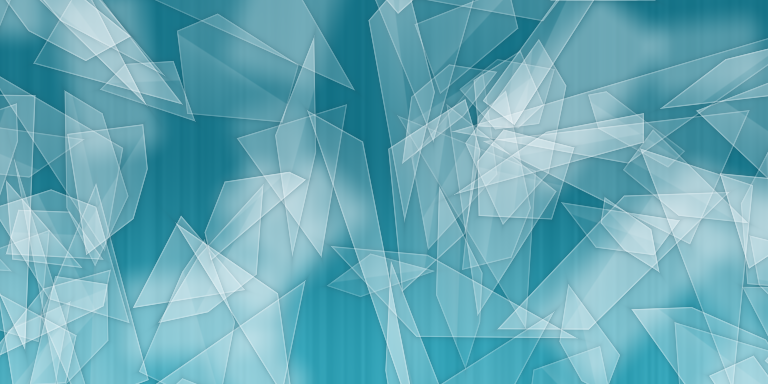
A WebGL 1 fragment shader for this background:

```glsl
precision highp float;
// Translucent glass shards with fine bright rims over a streaked teal gradient.

uniform vec2 u_resolution;

const float TAU = 6.2831853;
const vec3 TEAL_TOP = vec3(0.09, 0.46, 0.54);
const vec3 TEAL_BOTTOM = vec3(0.20, 0.64, 0.72);
const vec3 GLASS = vec3(0.95, 0.97, 0.98);
const vec3 SHADOW = vec3(0.10, 0.31, 0.37);

const int SHARD_COUNT = 84;
const int MAX_SIDES = 5;
const vec2 SHARD_MIN = vec2(0.08, 0.035);  // half length, half width
const vec2 SHARD_MAX = vec2(0.24, 0.110);
const float FILL_LOW = 0.10;
const float FILL_HIGH = 0.27;
const float GLOSS = 0.11;
const float RIM_WIDTH = 0.0034;
const float RIM_ALPHA = 0.30;
const float SHADOW_WIDTH = 0.006;
const float SHADOW_ALPHA = 0.20;

const int GLOW_COUNT = 15;
const float GLOW_ALPHA = 0.42;
const float GLOW_BLUR = 0.06;
const float STREAK_FREQUENCY = 110.0;
const float STREAK_ALPHA = 0.05;

vec4 hash4(float n) {
  vec4 p = fract(n * vec4(0.1031, 0.1030, 0.0973, 0.1099));
  p += dot(p, p.wzxy + 33.33);
  return fract((p.xxyz + p.yzzw) * p.zywx);
}

float valueNoise(float x) {
  float cell = floor(x);
  float f = fract(x);
  return mix(hash4(cell).x, hash4(cell + 1.0).x, f * f * (3.0 - 2.0 * f));
}

vec2 rotate(vec2 p, float angle) {
  float c = cos(angle);
  float s = sin(angle);
  return vec2(c * p.x + s * p.y, c * p.y - s * p.x);
}

// Even but loose scatter that reaches a little past the canvas
vec2 scatter(float id, vec2 jitter, float aspect) {
  vec2 spot = fract(id * vec2(0.7549, 0.5698) + 0.35 * jitter);
  return (spot * 1.2 - 0.1) * vec2(aspect, 1.0);
}

// Signed distance to the edge lines of a polygon drawn around an ellipse
float shardDistance(vec2 p, vec2 radii, float sides, float spin, float seed) {
  float d = -10.0;
  for (int i = 0; i < MAX_SIDES; i++) {
    if (float(i) >= sides) break;
    float jitter = 0.3 * (sides - 2.0) * (hash4(seed + float(i)).y - 0.5);
    float angle = spin + TAU * (float(i) + jitter) / sides;
    vec2 normal = vec2(cos(angle), sin(angle)) / radii;
    d = max(d, (dot(p, normal) - 1.0) / length(normal));
  }
  return d;
}

vec3 backdrop(vec2 uv, float aspect) {
  vec3 color = mix(TEAL_BOTTOM, TEAL_TOP, smoothstep(0.0, 0.65, uv.y));
  float x = uv.x * aspect * STREAK_FREQUENCY;
  float streak = 0.6 * valueNoise(x) + 0.4 * valueNoise(x * 0.31 + 50.0) - 0.5;
  return color + streak * STREAK_ALPHA * mix(1.6, 0.7, uv.y);
}

// Soft blurred slabs of light beneath the shards
vec3 addGlows(vec3 color, vec2 p, float aspect) {
  for (int i = 0; i < GLOW_COUNT; i++) {
    float id = float(i);
    vec4 h = hash4(id + 301.0);
    vec2 q = rotate(p - scatter(id + 5.0, h.xy, aspect), h.z * TAU);
    vec2 slab = mix(vec2(0.05, 0.03), vec2(0.20, 0.07), h.w);
    float d = length(max(abs(q) - slab, 0.0));
    float glow = 1.0 - smoothstep(0.0, GLOW_BLUR * 1.6, d);
    color = mix(color, GLASS, glow * GLOW_ALPHA * mix(0.5, 1.0, h.y));
  }
  return color;
}

vec3 addShard(vec3 color, vec2 p, float id, float aspect, float pixel) {
  vec4 place = hash4(id + 17.0);
  vec4 form = hash4(id + 143.0);
  vec2 q = rotate(p - scatter(id, place.xy, aspect), place.z * TAU);
  vec2 radii = mix(SHARD_MIN, SHARD_MAX, form.xy);
  float sides = 3.0 + floor(form.z * 2.99);
  float d = shardDistance(q, radii, sides, form.w * TAU, id * 7.0 + 500.0);

  float inside = 1.0 - smoothstep(-0.5 * pixel, 0.5 * pixel, d);
  float ramp = smoothstep(-1.5, 1.5, q.x / radii.x);
  float fill = mix(FILL_LOW, FILL_HIGH, ramp) * mix(0.65, 1.2, place.w);

  // A slanted crease with light fading away from one side
  float crease = q.y - q.x * (form.w - 0.5) * 0.5;
  float gloss = smoothstep(-pixel, pixel, crease) * exp(-max(crease, 0.0) / 0.06);
  fill += GLOSS * gloss * step(0.4, form.z);

  float shade = (1.0 - inside) * exp(-max(d, 0.0) / SHADOW_WIDTH);
  float halfRim = 0.5 * max(RIM_WIDTH, pixel);
  float rim = 1.0 - smoothstep(halfRim - 0.5 * pixel, halfRim + 0.5 * pixel, abs(d + halfRim));
  color = mix(color, SHADOW, shade * SHADOW_ALPHA);
  color = mix(color, GLASS, inside * fill);
  return mix(color, GLASS, rim * RIM_ALPHA * mix(0.5, 1.0, place.w));
}

void main() {
  vec2 uv = gl_FragCoord.xy / u_resolution;
  float aspect = u_resolution.x / u_resolution.y;
  vec2 p = uv * vec2(aspect, 1.0);
  vec3 color = addGlows(backdrop(uv, aspect), p, aspect);
  for (int i = 0; i < SHARD_COUNT; i++) {
    color = addShard(color, p, float(i), aspect, 1.0 / u_resolution.y);
  }
  gl_FragColor = vec4(color, 1.0);
}
```
